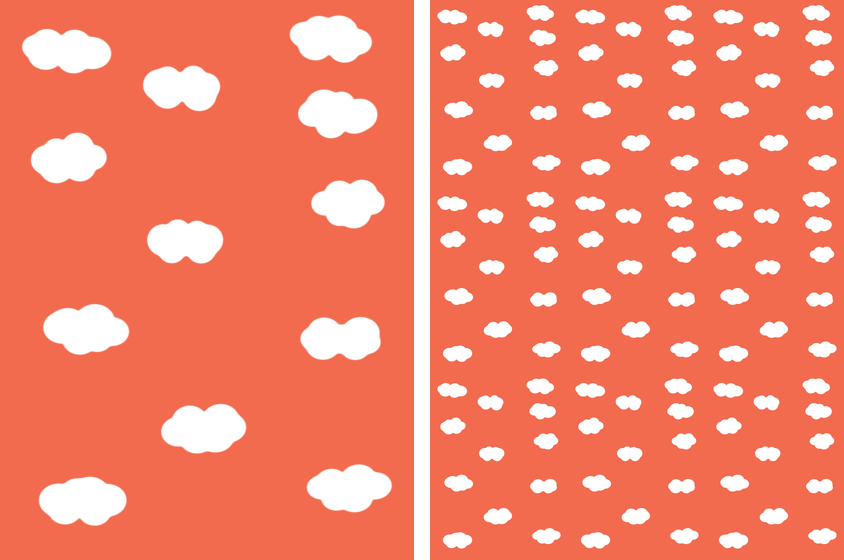
Left: one tile. Right: repeated 3 by 3.
Reproduce this pattern procedurally as a Shadertoy shader.

```glsl
// Scattered white puffy clouds on a flat coral sky, tiling in both directions.

const vec3 SKY_COLOR   = vec3(0.95, 0.42, 0.31);
const vec3 CLOUD_COLOR = vec3(1.0);

// One entry per column of clouds; lengths are fractions of the canvas
const ivec3 CLOUD_COUNT = ivec3(4, 3, 5);
const vec3 COLUMN_X     = vec3(0.165, 0.445, 0.805);
const vec3 COLUMN_TOP   = vec3(0.09, 0.117, 0.023);
const vec3 SWAY         = vec3(0.058, 0.038, 0.06);  // uneven vertical spacing
const vec3 SWAY_PEAK    = vec3(0.75, 0.0, 0.897);
const float DRIFT       = 0.06;                      // rightward shift down a column
const float X_JITTER    = 0.035;

// Cloud shape, in canvas heights
const int   PUFFS       = 6;
const vec2  PUFF_RING   = vec2(0.043, 0.018);
const float PUFF_RADIUS = 0.0255;
const float PUFF_VARIETY = 0.009;
const float NOTCH_ROUND = 0.004;
const float MAX_TILT    = 0.22;
const float EDGE_PIXELS = 0.9;
const float TAU = 6.2831853;

float hash(float seed, float channel) {
    return fract(sin(seed * 12.99 + channel * 78.23) * 4375.85);
}

float smoothUnion(float a, float b, float k) {
    float h = max(k - abs(a - b), 0.0) / k;
    return min(a, b) - 0.25 * k * h * h;
}

// Distance to a ring of overlapping oval puffs around a solid core
float cloudDistance(vec2 p, float seed) {
    float tilt = (hash(seed, 1.0) - 0.5) * MAX_TILT;
    p = mat2(cos(tilt), -sin(tilt), sin(tilt), cos(tilt)) * p;
    p.x /= mix(0.88, 1.14, hash(seed, 2.0));

    float d = length(p * vec2(0.55, 1.0)) - 0.026;
    for (int i = 0; i < PUFFS; i++) {
        float channel = float(i) * 3.0 + 4.0;
        float angle = TAU * (float(i) + 0.6 * (hash(seed, channel) - 0.5)) / float(PUFFS);
        float radius = PUFF_RADIUS + PUFF_VARIETY * (hash(seed, channel + 1.0) - 0.5);
        vec2 center = PUFF_RING * vec2(cos(angle), sin(angle));
        float puff = length((p - center) * vec2(0.9, 1.0)) - radius;
        d = smoothUnion(d, puff, NOTCH_ROUND);
    }
    return d;
}

// Center of a cloud, as a fraction of the canvas
vec2 cloudCenter(int column, int row, float seed) {
    float t = float(row) / float(CLOUD_COUNT[column]);
    float x = COLUMN_X[column] + DRIFT * t + X_JITTER * (hash(seed, 3.0) - 0.5);
    float y = COLUMN_TOP[column] + t + SWAY[column] * cos(TAU * (t - SWAY_PEAK[column]));
    return vec2(x, 1.0 - y);
}

void mainImage(out vec4 fragColor, in vec2 fragCoord) {
    vec2 uv = fragCoord / iResolution.xy;
    vec2 canvas = vec2(iResolution.x / iResolution.y, 1.0);

    // Nearest cloud, with offsets wrapped around the canvas
    float d = 1.0;
    for (int column = 0; column < 3; column++) {
        for (int row = 0; row < CLOUD_COUNT[column]; row++) {
            float seed = float(column * 7 + row + 1);
            vec2 offset = uv - cloudCenter(column, row, seed);
            offset -= floor(offset + 0.5);
            d = min(d, cloudDistance(offset * canvas, seed));
        }
    }

    float edge = EDGE_PIXELS / iResolution.y;
    float cover = 1.0 - smoothstep(-edge, edge, d);
    fragColor = vec4(mix(SKY_COLOR, CLOUD_COLOR, cover), 1.0);
}
```
